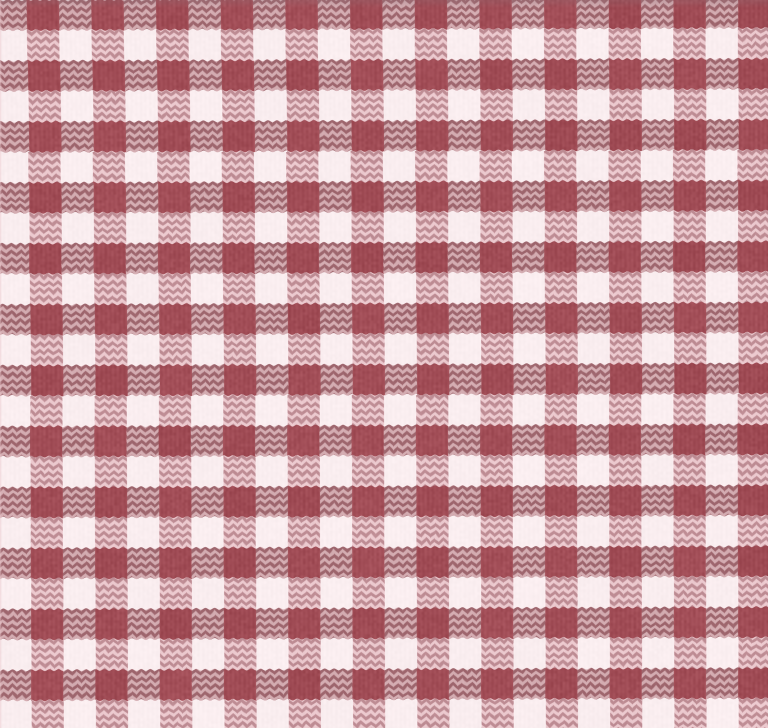
Give the GLSL for this pattern, as a Shadertoy shader.

```glsl
// Woven red and white gingham cloth with herringbone half-tone squares.

const float TAU = 6.2831853;

// Layout, in canvas units
const vec2 REPEATS = vec2(11.949, 11.947);   // checks across and down
const vec2 STRIPE = vec2(0.5, 0.495);        // coloured share of each repeat
const float FIRST_COLUMN = 0.0404;           // left edge of the first red column
const float COLUMN_BEND = 0.0065;            // columns drift left near the top
const float ROW_TILT = 0.003;                // rows climb slightly to the right

// Weave and wear
const vec2 WEAVE = vec2(7.0, 8.0);           // herringbone marks per repeat
const float FRINGE = 0.014;                  // teeth on the row edges
const float ROW_JITTER = 0.022;              // sideways shift between rows
const float WARP = 0.22;                     // unevenness of the marks
const float GRAIN_CELLS = 260.0;
const float GRAIN = 0.045;
const float RIB = 0.012;                     // fine vertical thread lines

// Colours
const vec3 WHITE = vec3(0.980, 0.932, 0.940);
const vec3 RED = vec3(0.628, 0.298, 0.335);
const vec3 WARP_LIGHT = vec3(0.925, 0.790, 0.810);
const vec3 WARP_DARK = vec3(0.745, 0.550, 0.580);
const vec3 WEFT_LIGHT = vec3(0.830, 0.675, 0.695);
const vec3 WEFT_DARK = vec3(0.620, 0.400, 0.430);
const vec3 EDGE_SHADE = vec3(0.55, 0.45, 0.48);

float hash(vec2 p) {
    vec3 q = fract(p.xyx * 0.1031);
    q += dot(q, q.yzx + 33.33);
    return fract((q.x + q.y) * q.z);
}

float valueNoise(vec2 p) {
    vec2 cell = floor(p);
    vec2 f = fract(p);
    f = f * f * (3.0 - 2.0 * f);
    float low = mix(hash(cell), hash(cell + vec2(1.0, 0.0)), f.x);
    float high = mix(hash(cell + vec2(0.0, 1.0)), hash(cell + 1.0), f.x);
    return mix(low, high, f.y);
}

// Antialiased stripe covering the first part of every repeat
float stripe(float p, float width, float blur) {
    float fromCentre = abs(fract(p - 0.5 * width + 0.5) - 0.5);
    return smoothstep(-blur, blur, 0.5 * width - fromCentre);
}

// Staggered slanted marks: 0 is dark thread, 1 is light thread
float herringbone(vec2 p) {
    vec2 q = p * WEAVE;
    q += WARP * (vec2(valueNoise(q), valueNoise(q + 71.0)) - 0.5);
    float zigzag = abs(fract(q.x) - 0.5);
    float wave = cos(TAU * (q.y + zigzag));
    return smoothstep(-0.85, 0.85, wave);
}

// Cloth coordinates: one unit per check, counted from the top left
vec2 clothCoords(vec2 uv) {
    float lift = uv.y * uv.y * uv.y;
    float across = uv.x - FIRST_COLUMN + COLUMN_BEND * (1.0 - uv.x) * lift;
    float down = 1.0 - uv.y + ROW_TILT * uv.x;
    return vec2(across, down) * REPEATS;
}

void mainImage(out vec4 fragColor, in vec2 fragCoord) {
    vec2 uv = fragCoord / iResolution.xy;
    vec2 cloth = clothCoords(uv);
    vec2 blur = 0.75 * REPEATS / iResolution.xy;

    // Crossing stripes with uneven woven edges
    float row = floor(cloth.y * 2.0);
    float shift = ROW_JITTER * (hash(vec2(row, 5.0)) - 0.5);
    float teeth = FRINGE * cos(TAU * WEAVE.x * cloth.x);
    float column = stripe(cloth.x + shift, STRIPE.x, blur.x);
    float band = stripe(cloth.y + teeth, STRIPE.y, blur.y);

    // Four kinds of square
    float marks = herringbone(cloth);
    vec3 warpTone = mix(WARP_DARK, WARP_LIGHT, marks);
    vec3 weftTone = mix(WEFT_DARK, WEFT_LIGHT, marks);
    vec3 color = mix(mix(WHITE, warpTone, column), mix(weftTone, RED, column), band);

    // Thread ribs, grain and slight dye variation, strongest on the red
    float ink = 0.35 + 0.65 * column * band;
    float rib = RIB * cos(TAU * 2.0 * WEAVE.x * cloth.x);
    float grain = GRAIN * (valueNoise(uv * GRAIN_CELLS) - 0.5);
    float dye = 0.02 * (hash(floor(cloth * 2.0) + 19.0) - 0.5);
    color += ink * (rib + grain + dye);

    // Faint shade along the top and left borders
    color = mix(color, EDGE_SHADE, 0.22 * smoothstep(0.988, 1.0, uv.y));
    color = mix(color, WARP_LIGHT, 0.5 * (1.0 - smoothstep(0.0, 0.003, uv.x)));

    fragColor = vec4(clamp(color, 0.0, 1.0), 1.0);
}
```
